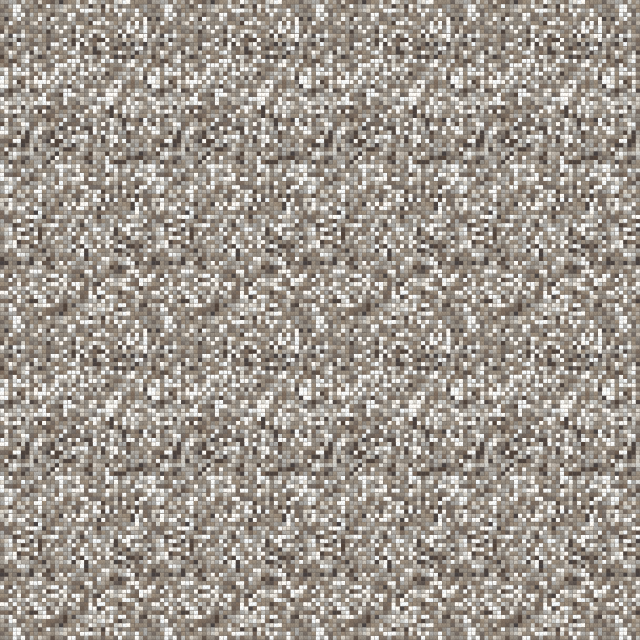
A WebGL 2 fragment shader for this texture:

```glsl
#version 300 es
precision highp float;
// Fine mosaic of small square stone chips, 152 across and 152 down.
// Hashed cells pick each chip's tone, size and offset; the layout repeats
// every 36 columns and 74 rows, with faint bands darkening down the rows.
uniform vec2 u_resolution;
out vec4 fragColor;

const float CHIPS = 152.0;
const vec2 PERIOD = vec2(36.0, 74.0);

// Four independent random values per cell
vec4 hash4(vec2 cell) {
  vec4 p = fract(cell.xyxy * vec4(0.1031, 0.1030, 0.0973, 0.1099));
  p += dot(p, p.wzxy + 33.33);
  return fract((p.xxyz + p.yzzw) * p.zywx);
}

// Stone tone from dark brown through taupe and grey to white
vec3 stoneTone(float t) {
  vec3 tone = vec3(0.30, 0.26, 0.24);
  tone = mix(tone, vec3(0.47, 0.42, 0.38), smoothstep(0.05, 0.09, t));
  tone = mix(tone, vec3(0.58, 0.54, 0.49), smoothstep(0.20, 0.28, t));
  tone = mix(tone, vec3(0.68, 0.66, 0.63), smoothstep(0.46, 0.56, t));
  tone = mix(tone, vec3(0.81, 0.80, 0.77), smoothstep(0.67, 0.74, t));
  return mix(tone, vec3(0.97, 0.97, 0.96), smoothstep(0.81, 0.86, t));
}

// Colour at a point measured in chips, with y running down
vec3 mosaic(vec2 p) {
  vec2 cell = floor(p);
  vec2 id = mod(cell, PERIOD);
  vec4 rnd = hash4(id + 7.0);
  vec4 detail = hash4(id.yx + 131.0);

  // Each band fades darker, then starts again light
  float band = 0.5 - fract((id.y - 14.0) * 3.0 / PERIOD.y);
  vec3 stone = stoneTone(rnd.x + 0.12 * band);

  // Warm or cool tint, worn streaks and a light upper edge
  vec2 q = p - cell - 0.5;
  stone += (rnd.y - 0.5) * vec3(0.05, 0.01, -0.03);
  float streak = sin(q.x * 9.0 + detail.x * 6.28) * sin(q.y * 7.0 + detail.y * 6.28);
  stone *= 1.0 + 0.06 * streak - 0.10 * q.y;

  // Uneven chip outline over the joint
  vec2 shift = (rnd.zw - 0.5) * 0.10;
  vec2 halfSize = 0.44 + 0.05 * detail.zw;
  vec2 edge = abs(q - shift) - halfSize;
  float joint = smoothstep(-0.03, 0.03, max(edge.x, edge.y));
  vec3 grout = mix(vec3(0.40, 0.36, 0.33), stone, 0.25);
  return mix(stone, grout, joint);
}

void main() {
  // Average a 4 by 4 grid inside the pixel for smooth edges
  vec3 sum = vec3(0.0);
  for (int i = 0; i < 16; i++) {
    vec2 offset = (vec2(i % 4, i / 4) + 0.5) / 4.0 - 0.5;
    vec2 uv = (gl_FragCoord.xy + offset) / u_resolution;
    sum += mosaic(vec2(uv.x, 1.0 - uv.y) * CHIPS);
  }
  fragColor = vec4(clamp(sum / 16.0, 0.0, 1.0), 1.0);
}
```
